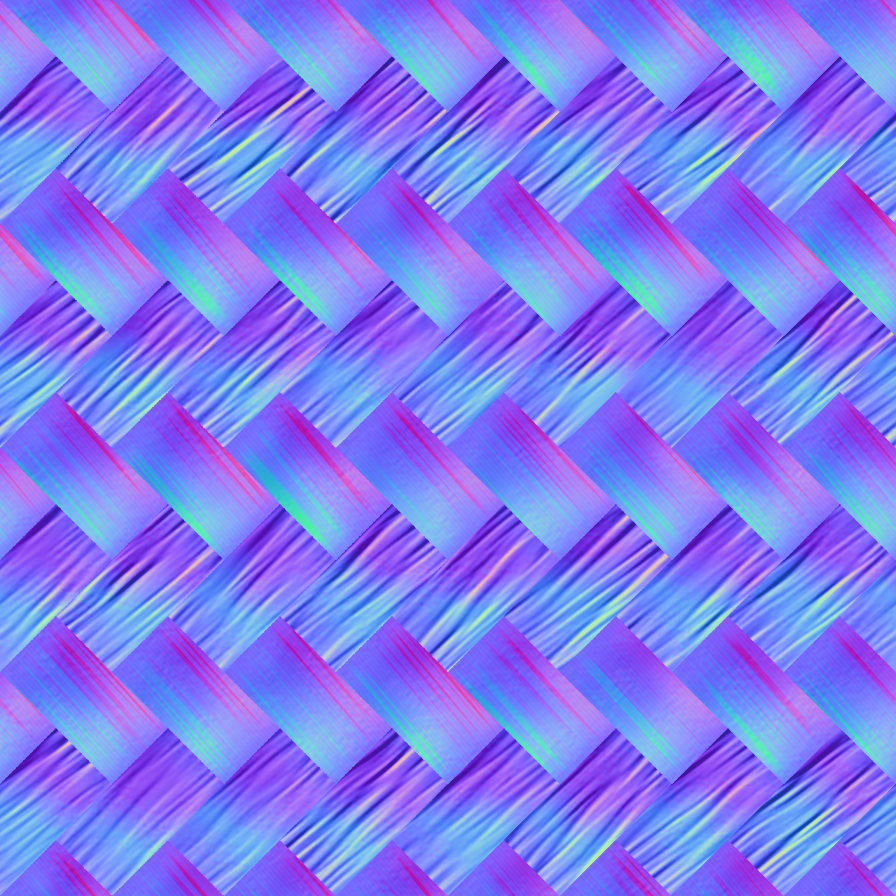
This texture map is drawn by a WebGL 1 fragment shader. Its source:

```glsl
precision highp float;
// Normal map of a diagonal twill weave: ribbed strands crossing creased strands.

uniform vec2 u_resolution;

const float COLUMNS = 8.0;         // strands across
const float ROWS = 4.0;            // pairs of strand rows down
const float LENGTH_BEND = 0.43;    // tilt along a strand
const float RIB_ROUNDING = 0.40;   // tilt across a ribbed strand
const float CREASE_ROUNDING = 0.18;
const vec2 BEND_SCALE = vec2(0.38, 0.72);
const float RIB_DENSITY = 30.0;
const float RIB_SKEW = 0.07;       // threads run steeper than their strand
const float RIB_DEPTH = 0.50;
const float CREASE_DENSITY = 12.0;
const float CREASE_DEPTH = 1.25;
const float EDGE_SHADOW = 0.36;
const float GRAIN = 0.26;
const vec2 SEAM_TILT = vec2(-0.09, -0.28);
const float PI = 3.14159;

float hash(vec2 p) {
  vec3 h = fract(p.xyx * 0.1031);
  h += dot(h, h.yzx + 33.33);
  return fract((h.x + h.y) * h.z);
}

float noise(vec2 p) {
  vec2 i = floor(p);
  vec2 f = p - i;
  f = f * f * (3.0 - 2.0 * f);
  float low = mix(hash(i), hash(i + vec2(1.0, 0.0)), f.x);
  float high = mix(hash(i + vec2(0.0, 1.0)), hash(i + 1.0), f.x);
  return mix(low, high, f.y);
}

// Small embossed slopes shared by both strands.
vec2 grain(vec2 q, vec2 seed) {
  vec2 g = q * vec2(21.0, 17.0) + 0.8 * noise(q * 6.0 + seed) + seed;
  float here = noise(g);
  float strength = GRAIN * noise(q * 3.0 + seed);
  return strength * vec2(noise(g + vec2(0.5, 0.0)) - here,
                         noise(g + vec2(0.0, 0.5)) - here);
}

// q.x runs along the strand (-1 to 1), q.y across it (-0.5 to 0.5).
vec2 ribbedTilt(vec2 q, vec2 seed) {
  float variety = hash(seed);
  float wobble = 0.4 * (noise(q * vec2(1.6, 2.5) + seed) - 0.5);
  float along = LENGTH_BEND * sin(PI * 0.85 * (q.x + wobble));
  along *= 1.0 - 0.6 * smoothstep(0.5, 1.0, abs(q.x));
  float across = RIB_ROUNDING * (0.75 + 0.5 * variety) * sin(PI * 0.9 * q.y + wobble);
  across *= mix(smoothstep(-1.0, -0.3, q.x), 1.0, smoothstep(-0.2, 0.1, q.y));
  across *= 1.0 - 0.6 * smoothstep(0.5, 1.0, q.x);
  vec2 tilt = BEND_SCALE * vec2(along + across, along - across);
  tilt.x += 0.16 * smoothstep(0.1, 0.45, q.y);
  tilt = mix(tilt, SEAM_TILT, 0.6 * smoothstep(0.65, 1.0, -q.x));
  tilt = mix(tilt, SEAM_TILT, 0.4 * smoothstep(0.8, 1.0, q.x));

  // Thin straight threads, tilted to one side or the other.
  float fan = q.y + q.x * (RIB_SKEW + 0.06 * (variety - 0.5));
  vec2 thread = vec2(q.x * 0.55, fan * RIB_DENSITY) + seed;
  float rising = smoothstep(0.56, 0.82, noise(thread));
  float falling = smoothstep(0.56, 0.82, noise(thread + 61.0));
  float flank = smoothstep(-0.5, 0.45, q.y);
  float fade = 1.0 - 0.8 * smoothstep(0.6, 1.0, abs(q.x));
  float slope = RIB_DEPTH * fade * (rising * flank - falling * (1.0 - flank));
  slope += 0.07 * sin(fan * PI * 40.0);
  vec2 g = grain(q, seed);
  return tilt + 0.7071 * vec2(g.x + g.y + slope, g.x - g.y - slope);
}

float creaseHeight(vec2 q, vec2 seed) {
  float broad = noise(vec2(q.x * 0.75, q.y * CREASE_DENSITY) + seed);
  float leaning = (q.y - 0.12 * q.x) * CREASE_DENSITY * 1.7;
  float fine = noise(vec2(q.x * 1.1, leaning) + seed + 29.0);
  return broad * broad + 0.6 * fine * fine;
}

vec2 creasedTilt(vec2 q, vec2 seed) {
  float variety = hash(seed);
  float wobble = noise(q * vec2(1.5, 3.0) + seed) - 0.5;

  // The bend folds over a nearly level, wavering line.
  float fold = q.x - 0.45 * q.y - 0.08 + 0.5 * wobble + 0.2 * (variety - 0.5);
  float crest = clamp(fold * 2.8, -1.0, 1.0);
  float fade = 1.0 - 0.85 * smoothstep(0.3, 0.95, -q.x) - 0.35 * smoothstep(0.5, 1.0, q.x);
  float along = LENGTH_BEND * crest * fade;
  float across = CREASE_ROUNDING * sin(PI * q.y);
  vec2 tilt = BEND_SCALE * vec2(along + across, across - along);
  tilt = mix(tilt, SEAM_TILT, 0.65 * smoothstep(0.65, 1.0, q.x));

  // Long tapered creases that spread along the strand.
  vec2 bent = q;
  bent.y += 0.04 * wobble + q.x * 0.14 * (variety - 0.5);
  vec2 nudge = vec2(0.0, 0.02);
  float slope = creaseHeight(bent - nudge, seed) - creaseHeight(bent + nudge, seed);
  slope *= CREASE_DEPTH * (0.6 + 0.8 * hash(seed + 7.0));
  float shadow = 1.0 - smoothstep(-0.5, -0.25, q.y + 0.1 * wobble);
  slope -= EDGE_SHADOW * shadow * smoothstep(-1.0, 0.2, q.x);
  vec2 g = grain(q, seed);
  return tilt + 0.7071 * vec2(g.x + g.y + slope, g.y - g.x + slope);
}

vec3 weave(vec2 p) {
  vec2 tilt;
  // Strands falling to the right.
  float row = floor((p.y - 0.5) / 4.0 + 0.5);
  float dy = p.y - 0.5 - 4.0 * row;
  float column = floor((p.x - 1.5 - dy) * 0.5 + 0.5);
  float dx = p.x - 1.5 - 2.0 * column;
  vec2 q = 0.5 * vec2(dx + dy, dx - dy);
  if (abs(q.x) <= 1.0) {
    tilt = ribbedTilt(q, vec2(mod(column, COLUMNS), mod(row, ROWS)) * 17.0 + 5.0);
  } else {
    // Strands rising to the right fill the rest.
    row = floor((p.y - 2.5) / 4.0 + 0.5);
    dy = p.y - 2.5 - 4.0 * row;
    column = floor((p.x - 0.5 + dy) * 0.5 + 0.5);
    dx = p.x - 0.5 - 2.0 * column;
    q = 0.5 * vec2(dx - dy, dx + dy);
    tilt = creasedTilt(q, vec2(mod(column, COLUMNS), mod(row, ROWS)) * 19.0 + 211.0);
  }
  float lift = sqrt(max(1.0 - dot(tilt, tilt), 0.12));
  return normalize(vec3(tilt, lift)) * 0.5 + 0.5;
}

void main() {
  // Four samples per pixel smooth the edges.
  vec3 color = vec3(0.0);
  for (int i = 0; i < 4; i++) {
    vec2 offset = vec2(mod(float(i), 2.0), floor(float(i) * 0.5)) * 0.5 - 0.25;
    vec2 uv = (gl_FragCoord.xy + offset) / u_resolution;
    color += weave(vec2(uv.x * 2.0 * COLUMNS, (1.0 - uv.y) * 4.0 * ROWS));
  }
  gl_FragColor = vec4(color * 0.25, 1.0);
}
```
